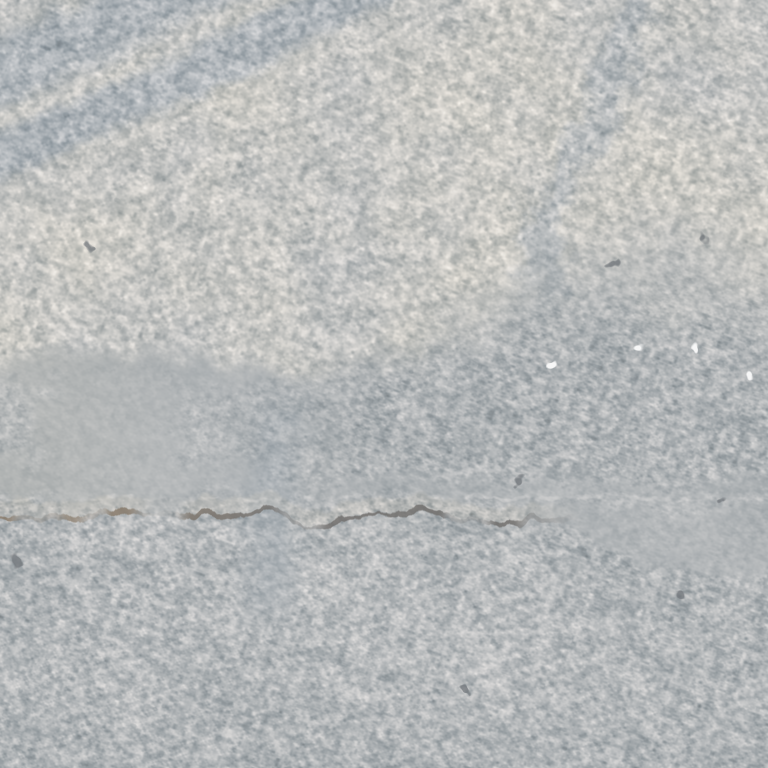
Reproduce this texture procedurally as a Shadertoy shader.

```glsl
float hash(vec2 p) {
    return fract(sin(dot(p, vec2(127.1, 311.7))) * 43758.5453);
}

float noise(vec2 p) {
    vec2 i = floor(p), f = fract(p);
    f = f * f * (3.0 - 2.0 * f);
    return mix(mix(hash(i), hash(i + vec2(1, 0)), f.x),
               mix(hash(i + vec2(0, 1)), hash(i + vec2(1, 1)), f.x), f.y);
}

float fbm(vec2 p) {
    float sum = 0.0, weight = 0.5;
    for (int i = 0; i < 4; i++) {
        sum += weight * noise(p);
        p = mat2(1.6, 1.2, -1.2, 1.6) * p + 7.3;
        weight *= 0.5;
    }
    return sum / 0.9375;
}

// Soft-edged interval from a to b
float band(float x, float a, float b, float soft) {
    return smoothstep(a - soft, a + soft, x) * (1.0 - smoothstep(b - soft, b + soft, x));
}

// Irregular blob, turned and stretched by its seed
float fleck(vec2 uv, vec2 center, float radius, float seed) {
    float angle = 6.28 * hash(vec2(seed, 4.0));
    vec2 d = uv - center;
    d = mat2(cos(angle), -sin(angle), sin(angle), cos(angle)) * d;
    float dist = length(d * vec2(0.8, 1.3)) + 0.008 * (noise(uv * 170.0 + seed) - 0.5);
    return 1.0 - smoothstep(radius - 0.002, radius + 0.002, dist);
}

// Mottled stone grain with darker pits
float stoneGrain(vec2 p) {
    float grain = 0.44 * noise(p) + 0.34 * noise(p * 1.8 + 31.0) + 0.22 * noise(p * 2.7 + 57.0) - 0.5;
    return 0.34 * grain - 0.05 * smoothstep(0.62, 0.92, noise(p * 0.9 + 90.0)) + 0.008;
}

void mainImage(out vec4 fragColor, in vec2 fragCoord) {
    vec2 uv = fragCoord / iResolution.xy;
    float wobble = fbm(uv * 9.0) - 0.5;
    float ragged = fbm(uv * 42.0 + 20.0) - 0.5;
    vec2 warped = uv + 0.03 * wobble + 0.035 * ragged;

    // Sunlit upper slab: crisp lower edge at left, slow fade at right
    float right = smoothstep(0.4, 0.8, uv.x);
    float shadeLine = mix(mix(0.535, 0.5, smoothstep(0.2, 0.45, uv.x)), 0.645, right);
    float sun = smoothstep(-1.0, 1.0, (warped.y - shadeLine) / mix(0.022, 0.12, right));

    // Diagonal shadows in the upper left corner
    float diagonal = uv.y - 0.46 * uv.x + 0.03 * wobble + 0.025 * ragged;
    float shadow = band(diagonal, 0.76, 0.825, 0.014) + band(diagonal, 0.86, 0.945, 0.022);

    // Winding broken shadow on the right
    float stemX = mix(0.70, 0.82, smoothstep(0.6, 1.0, uv.y)) + 0.012 * sin(uv.y * 32.0);
    float stem = 1.0 - smoothstep(0.004, 0.04, abs(uv.x + 0.05 * wobble + 0.07 * ragged - stemX));
    shadow = max(shadow, 0.7 * stem * smoothstep(0.56, 0.68, uv.y));

    // Smooth worn cement: left patch, seam strip, right wedge and smear
    float patchTop = mix(0.535, 0.49, smoothstep(0.2, 0.5, uv.x));
    float worn = band(warped.y, 0.345, patchTop, 0.014) * (1.0 - smoothstep(0.38, 0.5, warped.x));
    float thin = smoothstep(0.48, 0.62, fbm(uv * vec2(7.0, 11.0) + 3.0));
    worn *= 1.0 - 0.55 * thin;
    worn = max(worn, 0.8 * band(warped.y, 0.345, 0.375, 0.014));
    float wedgeBottom = mix(0.33, 0.25, smoothstep(0.65, 0.9, uv.x));
    float wedge = band(warped.y, wedgeBottom, 0.345, 0.01) * smoothstep(0.65, 0.72, uv.x);
    float smear = band(warped.x, 0.33, 0.375, 0.04) * band(warped.y, 0.21, 0.46, 0.06);
    worn = max(worn, max(0.85 * wedge, 0.8 * smear));

    // Rounder grain in the sun, finer and flatter grain in the shade
    mat2 tilt = mat2(0.94, 0.34, -0.34, 0.94);
    float grain = mix(stoneGrain(tilt * uv * vec2(122, 150)), stoneGrain(tilt * uv * vec2(112, 122)), sun);

    float tone = mix(0.717, 0.772, sun) - 0.073 * shadow - 0.012 * worn;
    tone -= 0.02 * (1.0 - sun) * band(uv.y, 0.38, 0.7, 0.06) * smoothstep(0.4, 0.6, uv.x);
    tone += 0.03 * worn * smoothstep(0.25, 0.0, uv.x) * thin;
    tone -= 0.015 * smear + 0.015 * smoothstep(0.12, 0.0, uv.y);
    tone += 0.06 * wobble + 0.07 * ragged * (1.0 - 0.7 * worn);
    tone += (1.0 - 0.74 * worn) * grain;

    // Broken hairline seam with a pale raised lip
    float seamY = 0.328 + 0.03 * (fbm(vec2(uv.x * 11.0, 2.0)) - 0.5)
                + 0.012 * (fbm(vec2(uv.x * 75.0, 8.0)) - 0.5)
                - 0.014 * band(uv.x, 0.37, 0.45, 0.03);
    float seamFade = (1.0 - smoothstep(0.66, 0.77, uv.x)) * (1.0 - 0.8 * band(uv.x, 0.19, 0.24, 0.012));
    float height = uv.y - seamY + 0.008 * ragged;
    float lip = band(height, 0.002, 0.021 + 0.02 * ragged, 0.004) * seamFade;
    float edgeY = uv.y + 0.015 * ragged;
    float lipEdge = band(edgeY, 0.349, 0.354, 0.002) * smoothstep(0.3, 0.8, noise(uv * 90.0));
    float width = 0.003 * noise(vec2(uv.x * 50.0, 15.0));
    float crack = (1.0 - smoothstep(width, width + 0.003, abs(height))) * seamFade;
    float crackDepth = smoothstep(0.1, 0.75, noise(vec2(uv.x * 32.0, 5.0)));
    float underside = band(height, -0.008, 0.0, 0.004) * seamFade;
    tone += 0.012 * lip + 0.07 * lipEdge - 0.03 * underside;

    // Cool darks, neutral lights, uneven warmth in the sun
    vec3 color = tone + clamp(0.81 - tone, -0.05, 0.2) * vec3(-0.12, 0.02, 0.1);
    float warmth = sun * (1.0 - shadow) * (0.75 + 1.6 * wobble) + 0.5 * worn * smoothstep(0.3, 0.0, uv.x);
    color += vec3(0.01, 0.003, -0.018) * warmth;
    color += vec3(-0.008, 0.0, 0.01) * max(shadow, smear);
    color += vec3(0.008, 0.001, -0.012) * lip;
    vec3 crackColor = mix(vec3(0.53, 0.47, 0.40), vec3(0.43, 0.42, 0.41), smoothstep(0.1, 0.4, uv.x));
    color = mix(color, crackColor, crack * (0.2 + 0.6 * crackDepth));

    // Scattered dark specks and small white chips
    for (int i = 0; i < 8; i++) {
        float seed = float(i) + 1.0;
        vec2 spot = vec2(hash(vec2(seed, 1.7)), 0.75 * hash(vec2(seed, 9.2)));
        float speck = fleck(uv, spot, 0.003 + 0.004 * hash(vec2(seed, 6.0)), seed);
        color = mix(color, vec3(0.43, 0.45, 0.47), 0.75 * speck);
        vec2 chipSpot = vec2(hash(vec2(seed, 23.0)), 0.53 + 0.05 * (hash(vec2(seed, 37.0)) - 0.5));
        float chip = fleck(uv, chipSpot, 0.004, seed + 40.0) * step(seed, 4.0);
        color = mix(color, vec3(0.97), chip);
    }
    fragColor = vec4(clamp(color, 0.0, 1.0), 1.0);
}
```
